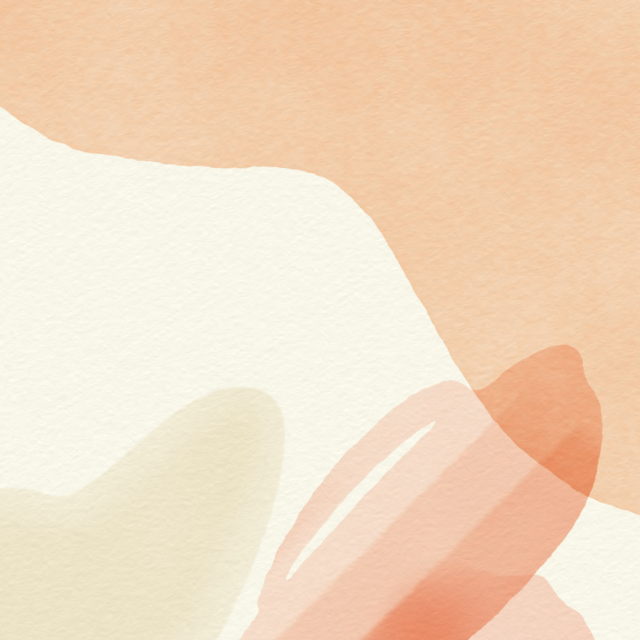
Give the GLSL for this background, as a Shadertoy shader.

```glsl
// Layered watercolour washes on cream paper: a peach field, a sage hill and coral strokes.
// Each wash is the signed distance to a closed quadratic spline, roughened by noise;
// pigments multiply where they overlap, and an embossed noise gives the paper its grain.

const int N = 16;      // control points per outline
const int STEPS = 5;   // line pieces per spline span

float hash(vec2 p) {
    return fract(sin(dot(p, vec2(127.1, 311.7))) * 43758.5453);
}

float noise(vec2 p) {
    vec2 i = floor(p), f = fract(p);
    f = f * f * (3.0 - 2.0 * f);
    return mix(mix(hash(i), hash(i + vec2(1, 0)), f.x),
               mix(hash(i + vec2(0, 1)), hash(i + vec2(1, 1)), f.x), f.y);
}

float fbm(vec2 p) {
    float sum = 0.0, amp = 0.5;
    for (int i = 0; i < 5; i++) {
        sum += amp * noise(p);
        p = mat2(1.6, 1.2, -1.2, 1.6) * p + 7.3;
        amp *= 0.5;
    }
    return sum;
}

// Signed distance to a closed quadratic B-spline, negative inside
float blob(vec2 p, vec2 pts[N]) {
    float best = 1e3, side = 1.0;
    vec2 a = 0.5 * (pts[N - 1] + pts[0]);
    for (int i = 0; i < N; i++) {
        vec2 ctrl = pts[i];
        vec2 start = 0.5 * (pts[(i + N - 1) % N] + ctrl);
        vec2 end = 0.5 * (ctrl + pts[(i + 1) % N]);
        for (int k = 1; k <= STEPS; k++) {
            float t = float(k) / float(STEPS);
            vec2 b = mix(mix(start, ctrl, t), mix(ctrl, end, t), t);
            vec2 e = b - a, w = p - a;
            vec2 d = w - e * clamp(dot(w, e) / dot(e, e), 0.0, 1.0);
            best = min(best, dot(d, d));
            if ((a.y > p.y) != (b.y > p.y) && p.x < a.x + e.x * w.y / e.y) side = -side;
            a = b;
        }
    }
    return side * sqrt(best);
}

// Bowed, tapering gap between points a and b
float sliver(vec2 p, vec2 a, vec2 b, float bow, float halfWidth) {
    float len = length(b - a);
    vec2 axis = (b - a) / len, w = p - a;
    float along = dot(w, axis), t = clamp(along / len, 0.0, 1.0);
    float h = 4.0 * t * (1.0 - t);
    float across = dot(w, vec2(-axis.y, axis.x)) - bow * h;
    return length(vec2(along - t * len, across)) - halfWidth * sqrt(h);
}

float cover(float d, float soft) {
    return 1.0 - smoothstep(-soft, soft, d);
}

// Multiply a pigment into the colour beneath
vec3 wash(vec3 base, vec3 pigment, float amount) {
    return base * mix(vec3(1.0), pigment, amount);
}

// Relief of small bumps lit from above
float paperGrain(vec2 p) {
    vec2 q = p * vec2(120.0, 175.0) + 1.2 * noise(p * 70.0);
    vec2 r = mat2(1.9, -0.6, 0.6, 1.9) * q + 9.0;
    float bumps = noise(q) - noise(q + vec2(0.05, -0.55));
    float fibres = noise(r) - noise(r + vec2(-0.1, -0.7));
    return bumps + 0.8 * fibres;
}

void mainImage(out vec4 fragColor, in vec2 fragCoord) {
    vec2 uv = fragCoord / iResolution.xy;
    float px = 1.0 / iResolution.y;
    vec2 rough = vec2(fbm(uv * 50.0), fbm(uv * 50.0 + 41.0)) - 0.48;
    vec2 p = uv + 0.006 * rough;
    float mottle = fbm(uv * 5.0 + 3.0) - 0.48;
    float grit = fbm(uv * vec2(85.0, 120.0)) - 0.48;

    vec3 color = vec3(0.972, 0.966, 0.912);

    // Sage hill, soft at its rim
    float sage = blob(uv + 0.003 * rough, vec2[N](
        vec2(-0.1, 0.235), vec2(0.0, 0.238), vec2(0.05, 0.236), vec2(0.095, 0.22),
        vec2(0.14, 0.242), vec2(0.19, 0.285), vec2(0.24, 0.33), vec2(0.295, 0.372),
        vec2(0.36, 0.398), vec2(0.42, 0.392), vec2(0.447, 0.345), vec2(0.443, 0.27),
        vec2(0.42, 0.18), vec2(0.38, 0.08), vec2(0.31, -0.06), vec2(-0.1, -0.1)));
    float sageDepth = 0.6 + 0.4 * cover(sage + 0.04, 0.04) + 0.35 * mottle;
    color = wash(color, vec3(0.953, 0.92, 0.85), cover(sage, 2.0 * px) * sageDepth);

    // Peach field, deeper near the top
    float peach = blob(p, vec2[N](
        vec2(-0.05, 0.87), vec2(0.05, 0.797), vec2(0.12, 0.763), vec2(0.24, 0.747),
        vec2(0.35, 0.735), vec2(0.44, 0.742), vec2(0.515, 0.723), vec2(0.582, 0.66),
        vec2(0.635, 0.57), vec2(0.70, 0.45), vec2(0.77, 0.34), vec2(0.85, 0.266),
        vec2(0.94, 0.21), vec2(1.1, 0.17), vec2(1.3, 1.3), vec2(-0.3, 1.3)));
    float peachDepth = 0.93 + 0.12 * smoothstep(0.65, 1.0, uv.y) + 0.42 * mottle + 0.4 * grit
                     + 0.10 * exp(-abs(peach) * 180.0);
    color = wash(color, vec3(0.977, 0.83, 0.727), cover(peach, px) * peachDepth);

    // Coral brush stroke with a paper gap
    float coral = blob(p, vec2[N](
        vec2(0.30, -0.08), vec2(0.41, 0.04), vec2(0.398, 0.06), vec2(0.45, 0.175),
        vec2(0.53, 0.285), vec2(0.64, 0.385), vec2(0.71, 0.412), vec2(0.745, 0.38),
        vec2(0.80, 0.43), vec2(0.868, 0.464), vec2(0.908, 0.455), vec2(0.912, 0.405),
        vec2(0.938, 0.38), vec2(0.943, 0.29), vec2(0.90, 0.165), vec2(0.66, -0.08)));
    float gap = sliver(p, vec2(0.447, 0.095), vec2(0.679, 0.341), 0.010, 0.010);
    float body = cover(coral, px) * (1.0 - cover(gap, px));
    float across = p.x - p.y, along = p.x + p.y;
    float rimStroke = smoothstep(0.33, 0.28, across) * smoothstep(0.95, 0.5, along);
    float midBand = smoothstep(0.422, 0.438, across) * smoothstep(1.32, 1.08, along);
    float darkBand = smoothstep(0.556, 0.576, across) * smoothstep(1.27, 1.20, along);
    color = wash(color, vec3(0.988, 0.885, 0.85), body * (1.0 + 0.4 * mottle + 0.3 * grit));
    color = wash(color, vec3(0.99, 0.93, 0.91), body * rimStroke);
    color = wash(color, vec3(0.988, 0.92, 0.885), body * midBand);
    color = wash(color, vec3(0.987, 0.89, 0.84), body * darkBand * (0.95 + 0.8 * mottle));
    color = wash(color, vec3(0.995, 0.945, 0.90), body * cover(peach, px));

    // Pale coral patch at the lower right, deepening the stroke below it
    float patchEdge = blob(p, vec2[N](
        vec2(0.56, -0.08), vec2(0.58, 0.0), vec2(0.61, 0.06), vec2(0.65, 0.10),
        vec2(0.70, 0.113), vec2(0.75, 0.108), vec2(0.80, 0.098), vec2(0.845, 0.105),
        vec2(0.865, 0.078), vec2(0.88, 0.055), vec2(0.905, 0.045), vec2(0.92, 0.02),
        vec2(0.935, -0.01), vec2(0.96, -0.05), vec2(0.9, -0.1), vec2(0.7, -0.1)));
    float patchSoft = mix(0.022, px, smoothstep(0.68, 0.8, uv.x));
    float patchDepth = mix(1.0, 0.55, body) + 0.5 * mottle;
    color = wash(color, vec3(0.985, 0.86, 0.825), cover(patchEdge, patchSoft) * patchDepth);
    float pool = smoothstep(0.17, 0.0, length((uv - vec2(0.66, 0.0)) * vec2(1.0, 1.4)));
    color = wash(color, vec3(0.99, 0.88, 0.82), body * darkBand * pool);

    // Paper relief
    color += 0.026 * paperGrain(uv) + 0.014 * grit;
    fragColor = vec4(clamp(color, 0.0, 1.0), 1.0);
}
```
